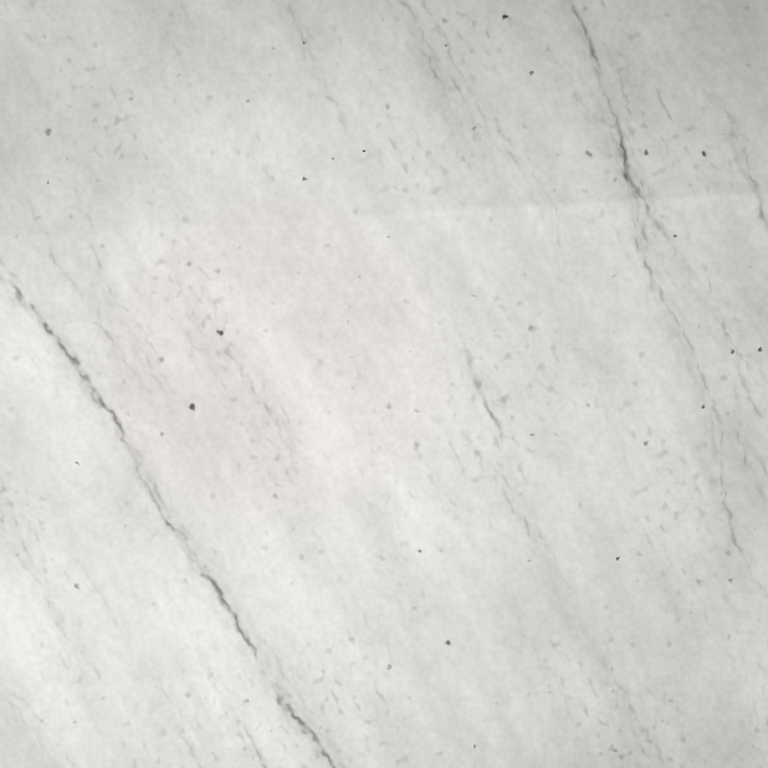
A WebGL 2 fragment shader for this texture:

```glsl
#version 300 es
precision highp float;
// Pale grey marble slab: soft clouds, slanted broken veins and small dark specks.

#define BASE_TONE 0.887
#define EDGE_SHADE 0.255
#define CLOUD 0.064
#define STREAK 0.044
#define MOTTLE 0.058
#define WOBBLE 0.026
#define MAIN_VEIN 0.24
#define MINOR_VEIN 0.165
#define MINOR_COUNT 32
#define SPECK_CELLS 27.0
#define SPECK_SHARE 0.28
#define SEAM_SHADE 0.034

uniform vec2 u_resolution;
out vec4 fragColor;

// Integer hash, two values in 0..1
vec2 hash2(vec2 cell) {
    uvec2 h = uvec2(ivec2(floor(cell))) * 1664525u + 1013904223u;
    h.x += h.y * 1664525u;
    h.y += h.x * 1664525u;
    h ^= h >> 16u;
    h.x += h.y * 1664525u;
    h.y += h.x * 1664525u;
    h ^= h >> 16u;
    return vec2(h & 65535u) / 65535.0;
}

float cornerSlope(vec2 cell, vec2 offset) {
    float angle = 6.28318 * hash2(cell).x;
    return dot(vec2(cos(angle), sin(angle)), offset);
}

// Gradient noise, roughly -0.7..0.7
float noise(vec2 p) {
    vec2 i = floor(p), f = p - i, e = vec2(1.0, 0.0);
    vec2 u = f * f * f * (f * (f * 6.0 - 15.0) + 10.0);
    float low = mix(cornerSlope(i, f), cornerSlope(i + e, f - e), u.x);
    float high = mix(cornerSlope(i + e.yx, f - e.yx), cornerSlope(i + 1.0, f - 1.0), u.x);
    return mix(low, high, u.y);
}

float fbm(vec2 p) {
    float sum = 0.0, gain = 1.0;
    for (int i = 0; i < 5; i++) {
        sum += gain * noise(p);
        p = mat2(1.6, 1.2, -1.2, 1.6) * p + 7.3;
        gain *= 0.54;
    }
    return sum;
}

// Ragged line from a to b: crumbled core, loose side fibre and soft halo
float vein(vec2 p, vec2 a, vec2 b, float width, float seed, float unbroken) {
    float len = distance(a, b);
    vec2 dir = (b - a) / len;
    float along = dot(p - a, dir);
    float side = dot(p - a, vec2(-dir.y, dir.x));
    side += WOBBLE * (noise(vec2(along * 5.0, seed)) + 0.28 * noise(vec2(along * 24.0, seed + 3.0)));
    vec2 strand = vec2(side * 110.0, along * 48.0) + seed;
    float crumble = smoothstep(-0.28, 0.42, noise(strand));
    float ragged = side + 0.0060 * noise(p * 62.0) + 0.004 * noise(p * 125.0);
    float ends = smoothstep(0.0, 0.14, along) * (1.0 - smoothstep(len - 0.14, len, along));
    float patches = smoothstep(-0.2, 0.4, noise(vec2(along * 11.0, seed + 9.0)) + unbroken);
    float fibreGap = 0.010 + 0.026 * noise(vec2(along * 8.0, seed + 17.0));
    float w = width * (0.75 + 0.5 * patches);
    float core = exp(-pow(ragged / w, 2.0)) * patches;
    float fibre = exp(-pow((ragged - fibreGap) / w, 2.0)) * (1.0 - patches);
    float halo = exp(-abs(side) / (width * 5.0));
    return ends * ((core + 0.5 * fibre) * mix(0.3, 1.15, crumble) + halo * (0.06 + 0.26 * crumble));
}

// One ragged speck in some of the cells, few of them strong
float specks(vec2 p) {
    vec2 cell = floor(p * SPECK_CELLS);
    vec2 pick = hash2(cell + 3.0), jitter = hash2(cell + 60.0);
    vec2 offset = (p * SPECK_CELLS - cell - mix(vec2(0.25), vec2(0.75), jitter)) / SPECK_CELLS;
    offset += 0.004 * vec2(noise(p * 120.0), noise(p * 120.0 + 31.0));
    float radius = mix(0.0024, 0.0050, pick.y * pick.y);
    float strength = 0.07 + 0.42 * pow(jitter.x, 8.0);
    return step(pick.x, SPECK_SHARE) * strength * (1.0 - smoothstep(0.2, 1.4, length(offset) / radius));
}

void main() {
    vec2 p = gl_FragCoord.xy / u_resolution.y;
    // Broad light falling off from the middle left
    vec2 away = (p - vec2(0.30, 0.42)) * vec2(0.8, 1.0);
    float tone = BASE_TONE - EDGE_SHADE * dot(away, away);

    // Clouds, slanted streaks, fine mottling and small smudges
    vec2 slant = vec2(dot(p, vec2(0.89, 0.45)), dot(p, vec2(0.45, -0.89)));
    tone += CLOUD * fbm(p * 3.2 + 4.0) + STREAK * fbm(slant * vec2(15.0, 4.0) + 20.0);
    tone += MOTTLE * (0.5 * noise(slant * vec2(76.0, 50.0)) + 0.5 * noise(p * 150.0));
    float smudge = smoothstep(0.18, 0.58, noise(slant * vec2(92.0, 64.0) + 9.0));
    tone -= 0.105 * smudge * smoothstep(-0.2, 0.5, noise(slant * vec2(9.0, 4.0) + 50.0));

    // Faint level seam with a greyer upper part
    float seam = p.y - 0.69 - 0.055 * p.x - 0.006 * noise(p * 9.0);
    float seamReach = smoothstep(0.32, 0.65, p.x);
    tone -= SEAM_SHADE * smoothstep(-0.005, 0.008, seam) * mix(0.4, 1.0, seamReach);
    tone += 0.010 * seamReach * exp(-pow(seam / 0.004, 2.0));

    // Two long veins, the ground paler below the first
    float split = p.x - 0.44 + 0.66 * p.y;
    tone += 0.026 * (1.0 - smoothstep(-0.03, 0.01, split));
    tone -= MAIN_VEIN * vein(p, vec2(-0.13, 0.86), vec2(0.53, -0.14), 0.0028, 2.4, 0.35);
    tone -= 0.7 * MAIN_VEIN * vein(p, vec2(0.70, 1.12), vec2(1.01, 0.16), 0.0026, 41.6, 0.12);

    // Scattered short veins, some of them pale
    for (int i = 0; i < MINOR_COUNT; i++) {
        float id = float(i);
        vec2 spot = hash2(vec2(id, 11.0)), form = hash2(vec2(id, 29.0));
        vec2 start = vec2(fract(id * 0.618 + 0.1 * spot.x) * 1.1 - 0.12, 0.15 + spot.y);
        vec2 run = mix(0.26, 0.55, form.x) * vec2(mix(0.28, 0.56, form.y), -0.88);
        float power = i % 6 == 4 ? -0.16 : mix(0.3, 1.0, spot.x);
        tone -= MINOR_VEIN * power * vein(p, start, start + run, 0.0025, id * 5.0 + 60.3, -0.03);
    }
    tone -= specks(p);

    // Warm blush in the middle, cooler towards the bottom
    float blush = exp(-9.0 * dot(p - vec2(0.36, 0.52), p - vec2(0.36, 0.52)));
    float cool = 1.0 - smoothstep(0.0, 0.45, p.y);
    vec3 colour = tone + vec3(0.0, 0.003, -0.021);
    colour += blush * vec3(0.010, -0.007, 0.002) + cool * vec3(-0.006, 0.0, 0.009);
    fragColor = vec4(clamp(colour, 0.0, 1.0), 1.0);
}
```
